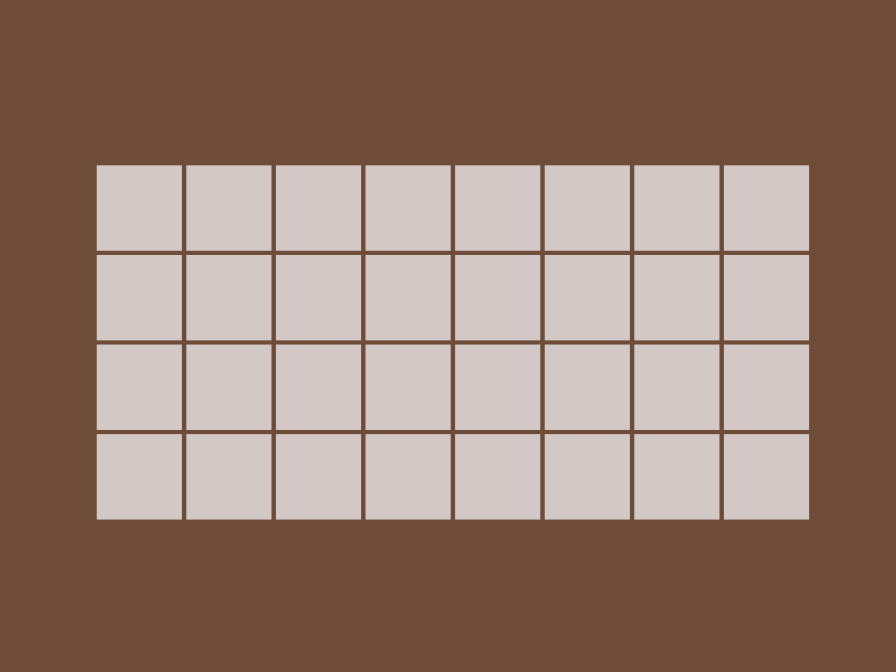
Write a WebGL 1 fragment shader that draws this pattern.

```glsl
precision highp float;
// Eight by four grid of pale square tiles with thin grout on a brown ground.

uniform vec2 u_resolution;

// Lengths are fractions of the canvas height, measured from its center.
const vec3 GROUND_COLOR = vec3(0.43, 0.30, 0.22);
const vec3 TILE_COLOR = vec3(0.825, 0.79, 0.78);
const vec2 GRID_CENTER = vec2(0.0073, -0.0096);
const vec2 GRID_COUNT = vec2(8.0, 4.0);
const float TILE_PITCH = 0.13333;
const vec2 GROUT_WIDTH = vec2(0.0066, 0.0062);

// Signed distance to the tile edges along each axis, negative inside.
vec2 tileEdgeDistance(vec2 p) {
  vec2 lastCell = 0.5 * (GRID_COUNT - 1.0);
  vec2 cell = clamp(floor(p / TILE_PITCH) + 0.5, -lastCell, lastCell);
  vec2 halfSize = 0.5 * (TILE_PITCH - GROUT_WIDTH);
  return abs(p - cell * TILE_PITCH) - halfSize;
}

void main() {
  float pixel = 1.0 / u_resolution.y;
  vec2 p = (gl_FragCoord.xy - 0.5 * u_resolution) * pixel - GRID_CENTER;

  // Linear coverage over one pixel smooths the straight edges.
  vec2 coverage = clamp(0.5 - tileEdgeDistance(p) / pixel, 0.0, 1.0);
  vec3 color = mix(GROUND_COLOR, TILE_COLOR, coverage.x * coverage.y);

  gl_FragColor = vec4(color, 1.0);
}
```
